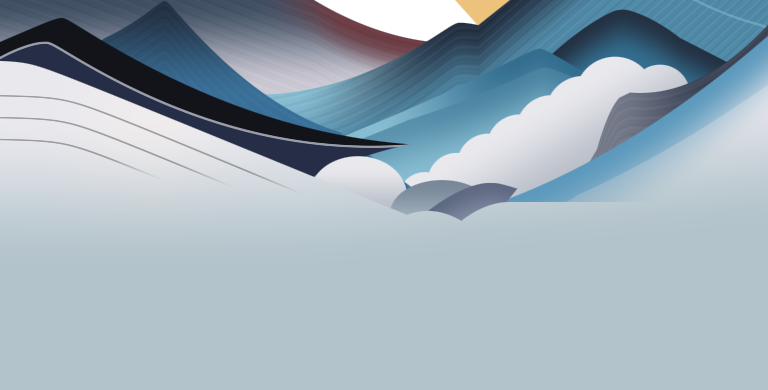
This background is drawn by a Shadertoy shader. Its source:

```glsl
// Misty mountain valley under a pale sun, painted back to front.
// Ridges are pairs of bowed chords filled by depth, clouds are rows of circles,
// and the fine contour streaks are layered sines.

const vec2 GRID = vec2(7.68, 3.92);   // design units of the canvas, y runs down
const vec3 INK = vec3(0.07, 0.08, 0.10);
const vec3 NAVY = vec3(0.15, 0.18, 0.28);
const vec3 SLATE = vec3(0.14, 0.19, 0.26);
const vec3 TEAL = vec3(0.20, 0.43, 0.56);
const vec3 ICE = vec3(0.53, 0.74, 0.82);
const vec3 SNOW = vec3(0.91, 0.91, 0.93);
const vec3 SHADE = vec3(0.72, 0.74, 0.78);
const vec3 MIST = vec3(0.70, 0.765, 0.795);

// Chord from a to b, bowed at its middle, straight beyond its ends
float arc(float x, vec2 a, vec2 b, float bend) {
    float t = (x - a.x) / (b.x - a.x), c = clamp(t, 0.0, 1.0);
    return mix(a.y, b.y, t) + 4.0 * bend * c * (1.0 - c);
}

float smoothMax(float a, float b, float k) {
    return 0.5 * (a + b + sqrt((a - b) * (a - b) + k * k));
}

// Height of a rounded peak with two bowed flanks
float ridge(float x, vec2 a, vec2 peak, vec2 b, float bendA, float bendB) {
    return smoothMax(arc(x, a, peak, bendA), arc(x, peak, b, bendB), 0.06);
}

float cover(float d) {
    return clamp(0.5 + d / max(fwidth(d), 1e-4), 0.0, 1.0);
}

float stroke(float d, float width) {
    return 1.0 - smoothstep(width, width + max(fwidth(d), 1e-4), abs(d));
}

vec3 fade(vec3 top, vec3 low, float depth, float span) {
    return mix(top, low, smoothstep(0.0, span, depth));
}

float streaks(float d, float x) {
    return sin(d * 62.0 + 2.0 * sin(x * 1.7)) * 0.6 + sin(d * 131.0 - x * 2.0) * 0.4;
}

float disc(vec2 p, vec2 center, vec2 radius) {
    return 1.0 - length((p - center) / radius);
}

vec3 mistColor(vec2 p) {
    vec2 q = p - vec2(1.5, 1.3);
    vec3 c = fade(SNOW, MIST, p.y - 1.15 + 0.09 * max(p.x - 3.0, 0.0), 1.6);
    return c + exp(-dot(q, q) * 1.8) * vec3(0.03, 0.015, 0.0);
}

vec3 skyAndSun(vec2 p) {
    float below = p.y - arc(p.x, vec2(3.14, 0.0), vec2(4.3, 0.42), 0.07);
    vec3 c = fade(vec3(0.25, 0.31, 0.39), vec3(0.80, 0.79, 0.83), p.y, 0.9);
    float red = smoothstep(2.5, 3.5, p.x) * (1.0 - smoothstep(0.05, 0.5, below));
    c = mix(c, vec3(0.43, 0.24, 0.27), red) + 0.015 * streaks(below, p.x);
    vec3 sun = mix(vec3(1.0), vec3(0.93, 0.76, 0.49), cover(p.x - 4.55 - p.y * 0.9));
    return mix(c, sun, cover(-below));
}

vec3 farRidges(vec3 c, vec2 p) {
    float x = p.x;
    float top = ridge(x, vec2(2.65, 0.95), vec2(4.58, 0.2), vec2(4.85, 0.26), 0.17, 0.0);
    float d = p.y - min(top, arc(x, vec2(4.8, 0.24), vec2(5.1, 0.0), 0.0));
    vec3 tone = fade(mix(ICE, SLATE, smoothstep(2.9, 4.6, x)), mix(TEAL, ICE, 0.35), d, 0.75);
    c = mix(c, tone + 0.025 * streaks(d + 0.1 * x, x), cover(d));
    float ray = p.y - arc(x, vec2(6.95, 0.0), vec2(7.6, 0.25), 0.02);
    c = mix(c, ICE, 0.5 * stroke(ray, 0.006));
    d = p.y - ridge(x, vec2(5.5, 0.56), vec2(6.2, 0.07), vec2(6.8, 0.38), -0.04, -0.04);
    c = mix(c, fade(SLATE, TEAL, d, 0.5), cover(d));
    d = p.y - ridge(x, vec2(3.55, 1.32), vec2(5.4, 0.46), vec2(5.8, 0.7), 0.03, 0.0);
    c = mix(c, fade(mix(TEAL, ICE, smoothstep(5.2, 3.7, x)), ICE, d, 0.9), cover(d));
    d = p.y - ridge(x, vec2(4.1, 1.2), vec2(5.45, 0.65), vec2(5.9, 0.85), 0.03, 0.0);
    return mix(c, fade(mix(TEAL, ICE, 0.3), ICE, d, 0.6), 0.75 * cover(d));
}

vec3 rightSide(vec3 c, vec2 p) {
    // Climbing cloud bank
    float d = max(0.3 - length(p - vec2(6.6, 0.95)),
                  p.y - arc(p.x, vec2(4.25, 2.0), vec2(7.0, 0.95), 0.0));
    for (float f = 0.0; f < 1.01; f += 0.16667)
        d = max(d, mix(0.27, 0.4, f) - length(p - mix(vec2(4.25, 2.0), vec2(6.15, 0.97), f)));
    float bank = p.y - arc(p.x, vec2(4.25, 1.75), vec2(6.15, 0.6), 0.0);
    c = mix(c, fade(SNOW, SHADE, bank, 1.0), cover(d));
    // Dark curling hill
    d = p.y - max(arc(p.x, vec2(6.3, 0.93), vec2(7.68, 0.25), 0.2),
                  arc(p.x, vec2(5.97, 1.5), vec2(6.3, 0.93), -0.15));
    vec3 hill = fade(vec3(0.46, 0.48, 0.54), vec3(0.24, 0.27, 0.34), p.x - 6.1, 1.0);
    c = mix(c, hill + 0.02 * streaks(d, p.x), cover(d));
    // Blue slope melting into mist, with a paler fold
    d = p.y - arc(p.x, vec2(5.0, 2.03), vec2(7.68, 0.36), 0.17);
    float fold = p.y - arc(p.x, vec2(5.8, 1.95), vec2(7.68, 0.85), 0.06);
    vec3 slope = fade(vec3(0.36, 0.60, 0.74), mistColor(p), d, 0.85);
    return mix(c, mix(slope, mistColor(p), 0.35 * cover(fold)), cover(d));
}

vec3 leftSide(vec3 c, vec2 p) {
    float x = p.x;
    float d = p.y - ridge(x, vec2(1.05, 0.38), vec2(1.65, -0.02), vec2(3.4, 1.33), 0.03, 0.2);
    c = mix(c, fade(SLATE, vec3(0.23, 0.44, 0.60), p.y, 1.0) + 0.012 * streaks(d, x), cover(d));
    // Sweeping ridge: ink above a pale seam, navy below
    d = p.y - ridge(x, vec2(0.0, 0.42), vec2(0.62, 0.15), vec2(4.1, 1.45), 0.0, 0.26);
    float seam = p.y - ridge(x, vec2(0.0, 0.58), vec2(0.47, 0.4), vec2(4.1, 1.46), -0.02, 0.335);
    vec3 tone = mix(mix(INK, NAVY, cover(seam)), SHADE, 0.8 * stroke(seam, 0.006));
    return mix(c, tone, cover(min(d, arc(x, vec2(3.12, 1.78), vec2(4.1, 1.45), -0.03) - p.y)));
}

vec3 valley(vec3 c, vec2 p) {
    float x = p.x, bump = x - 4.28, dip = min(x - 5.1, 0.0);
    c = mix(c, fade(SNOW, SHADE, p.y - 1.65, 0.5), cover(disc(p, vec2(3.58, 1.97), vec2(0.49, 0.4))));
    // Two small grey hills
    vec3 grey = fade(vec3(0.47, 0.53, 0.60), MIST, p.y - 1.8, 0.6);
    c = mix(c, grey, cover(disc(p, vec2(4.42, 2.15), vec2(0.52, 0.34))));
    float d = p.y - ridge(x, vec2(4.28, 2.12), vec2(4.92, 1.81), vec2(5.2, 1.9), -0.05, 0.0);
    grey = fade(vec3(0.37, 0.41, 0.51), vec3(0.50, 0.54, 0.63), d, 0.35);
    c = mix(c, grey, cover(min(d, 5.17 - x - (p.y - 1.9) * 0.8)));
    // Front mist with a scalloped edge
    float edge = smoothMax(0.6, 0.65 + 0.411 * (x - 0.4), 0.08);
    edge = min(edge, min(2.12 + 0.9 * bump * bump, 2.03 + 0.8 * dip * dip));
    c = mix(c, mistColor(p), cover(p.y - edge));
    // Hairline contours on the snow
    for (float k = 0.0; k < 3.0; k++) {
        float y = 0.95 + 0.22 * k + smoothMax(0.0, 0.42 * (x - 0.65), 0.12);
        float ink = 0.6 - 0.6 * smoothstep(2.4, 3.1, x + 0.7 * k);
        c = mix(c, vec3(0.42), ink * stroke(p.y - y, 0.002));
    }
    return c;
}

void mainImage(out vec4 fragColor, in vec2 fragCoord) {
    vec2 p = vec2(fragCoord.x, iResolution.y - fragCoord.y) / iResolution.xy * GRID;
    vec3 c = rightSide(farRidges(skyAndSun(p), p), p);
    fragColor = vec4(clamp(valley(leftSide(c, p), p), 0.0, 1.0), 1.0);
}
```
